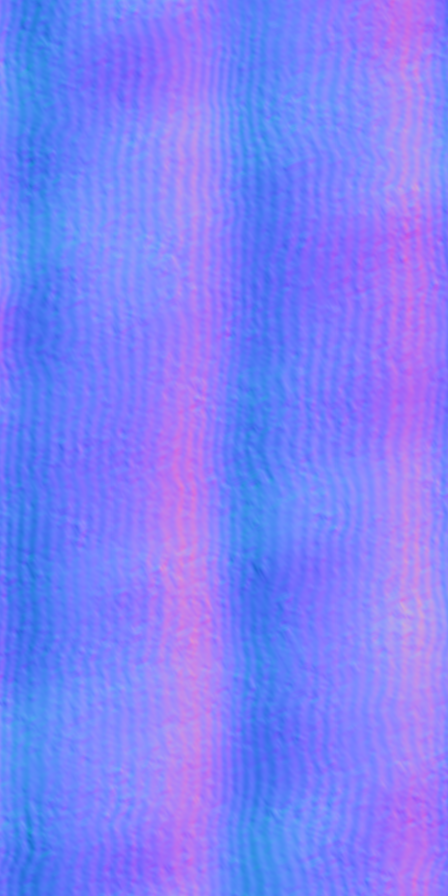
Reproduce this texture map procedurally as a WebGL 1 fragment shader.

```glsl
precision highp float;
// Tangent-space normal map of ribbed, draped cloth: two steep vertical folds,
// soft cross sags, wavy fine ribs and a crumpled grain. Slopes of all layers
// are summed and packed as a unit normal into red, green and blue.

uniform vec2 u_resolution;

#define FOLDS 2.0          // folds across the width
#define FOLD_WIDTH 0.15    // half width of a fold, in fold periods
#define FOLD_SLOPE 0.43    // steepest slope beside a fold
#define SAG_SLOPE 0.23     // strength of the cross sags
#define RIBS 34.0          // ribs across the width
#define RIB_SLOPE 0.105    // steepness of the ribs
#define RIB_WAVE 0.55      // sideways wander of the ribs, in ribs
#define GRAIN_SCALE 56.0   // grain cells across the width
#define GRAIN_SLOPE 0.11   // strength of the grain

float hash(vec2 p) {
  vec3 q = fract(vec3(p.xyx) * 0.1031);
  q += dot(q, q.yzx + 33.33);
  return fract((q.x + q.y) * q.z);
}

// Smooth value noise in -1..1
float noise(vec2 p) {
  vec2 cell = floor(p);
  vec2 f = p - cell;
  f = f * f * f * (f * (f * 6.0 - 15.0) + 10.0);
  float low = mix(hash(cell), hash(cell + vec2(1.0, 0.0)), f.x);
  float high = mix(hash(cell + vec2(0.0, 1.0)), hash(cell + 1.0), f.x);
  return 2.0 * mix(low, high, f.y) - 1.0;
}

// Height of the crumpled surface: sparse diagonal dents over fine roughness
float grainHeight(vec2 p) {
  vec2 q = vec2(p.x + 0.55 * p.y, p.y - 0.45 * p.x) * GRAIN_SCALE;
  float dent = noise(q * vec2(0.85, 1.0) + 40.0);
  return 1.2 * dent * abs(dent) + 0.4 * noise(q.yx * 1.7 + 90.0);
}

vec2 grainSlope(vec2 p) {
  vec2 e = vec2(0.2 / GRAIN_SCALE, 0.0);
  return vec2(grainHeight(p - e.xy) - grainHeight(p + e.xy),
              grainHeight(p - e.yx) - grainHeight(p + e.yx));
}

void main() {
  vec2 p = gl_FragCoord.xy / u_resolution.x;

  // Folds: slope rises to the left of each crease and falls to its right
  float foldPos = p.x * FOLDS + 0.5;
  float fold = floor(foldPos);
  float meander = 0.04 * noise(vec2(fold * 7.3 + 2.0, p.y * 2.2));
  float t = (fract(foldPos) - 0.5 + meander) / FOLD_WIDTH;
  float crease = t * exp(0.5 - 0.5 * t * t);
  float centre = 1.0 - min(abs(fold - 1.0), 1.0);
  float strength = 1.0 + 0.2 * noise(vec2(fold * 5.1 + 9.0, p.y * 3.0));
  strength *= 1.0 - 0.35 * centre * smoothstep(1.1, 1.8, p.y);
  vec2 slope = vec2(-FOLD_SLOPE * strength * crease, 0.0);

  // Sags: wide, slightly tilted swells between the folds
  vec2 sagPos = vec2(p.x * 3.2, p.y * 5.6 - p.x * 1.2);
  float sag = 0.75 * noise(sagPos + 13.0) + 0.25 * noise(sagPos * 2.1 + 31.0);
  slope.y += SAG_SLOPE * sag + 0.01;
  slope.x += 0.09 * noise(vec2(p.x * 5.0, p.y * 3.5) + 57.0);

  // Ribs: crowd together at the creases and wander sideways
  float wave = noise(vec2(p.x * 3.0, p.y * 8.0) + 71.0)
             + 0.4 * noise(vec2(p.x * 8.0, p.y * 19.0) + 83.0);
  float ribPhase = RIBS * p.x + 0.5 * crease + RIB_WAVE * wave;
  float ribDepth = 1.0 + 0.4 * noise(vec2(p.x * 14.0, p.y * 6.0) + 23.0);
  float rib = sin(6.28318 * ribPhase);
  slope.x += RIB_SLOPE * ribDepth * rib;
  slope.y += 0.03 * rib * noise(p * vec2(6.0, 12.0) + 5.0);

  // Grain, rougher in some patches than in others
  float patchiness = 1.0 + 0.5 * noise(p * 11.0 + 17.0);
  slope += GRAIN_SLOPE * patchiness * grainSlope(p);

  // Pack the normal
  float up = sqrt(max(1.0 - dot(slope, slope), 0.05));
  gl_FragColor = vec4(0.5 + 0.5 * vec3(slope, up), 1.0);
}
```
